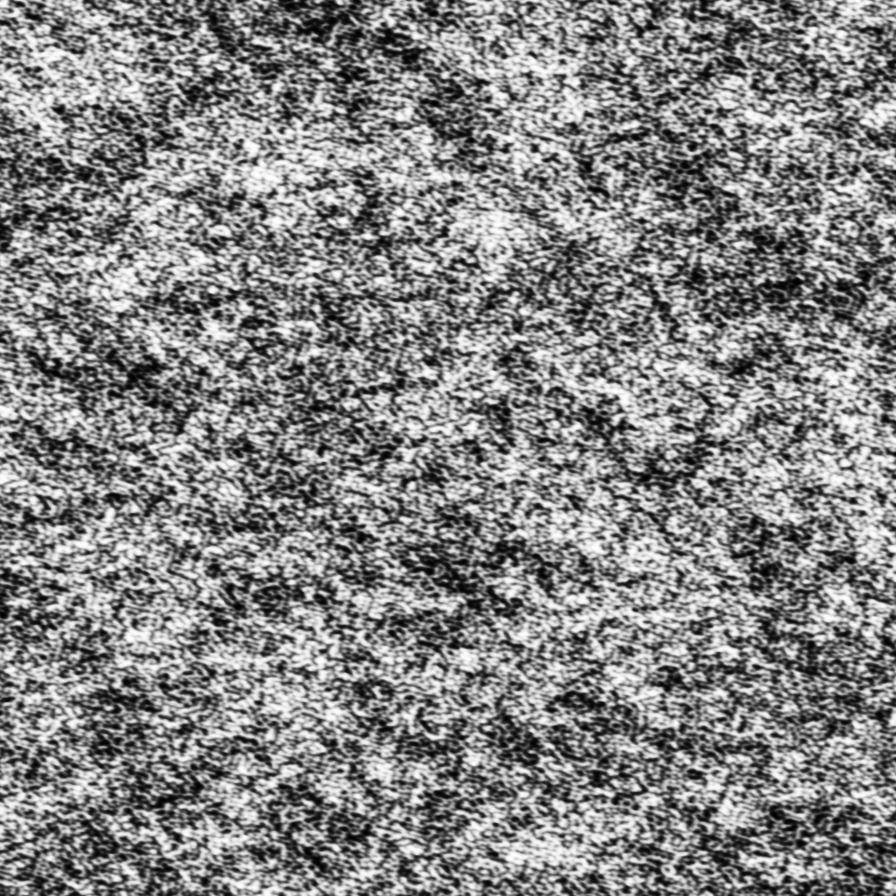
This texture is drawn by a Shadertoy shader. Its source:

```glsl
// Coarse monochrome grain: short, slightly tilted flecks gathered in faint cloudy patches.
// Octaves of gradient noise in a stretched space, weighted towards the fine ones,
// are normalised to unit variance and passed through a soft contrast curve.

#define OCTAVES 6
#define BASE_FREQUENCY 4.0   // cells across the canvas in the broadest octave
#define OCTAVE_GAIN 1.3      // amplitude growth per octave; above 1 favours fine grain
#define STRETCH 1.6          // width of a fleck relative to its height
#define TILT -0.2            // direction of the flecks, in radians
#define CONTRAST 0.67
#define BRIGHTNESS 0.06
#define NOISE_DEVIATION 0.216 // standard deviation of raw gradient noise

const float TAU = 6.2831853;

mat2 rotation(float angle) {
    float c = cos(angle), s = sin(angle);
    return mat2(c, s, -s, c);
}

// Integer hash of a lattice cell, from 0 to 1
float hash(ivec2 cell, int seed) {
    uvec2 u = uvec2(cell);
    uint h = u.x * 1597334u ^ u.y * 3812015u ^ uint(seed) * 2654435u;
    h = (h ^ (h >> 16)) * 73244475u;
    h = (h ^ (h >> 15)) * 73244475u;
    h ^= h >> 16;
    return float(h & 65535u) / 65536.0;
}

// Contribution of one lattice corner: its random gradient along the offset
float cornerSlope(ivec2 cell, vec2 offset, int seed) {
    float angle = TAU * hash(cell, seed);
    return dot(vec2(cos(angle), sin(angle)), offset);
}

// Gradient noise with zero mean and unit variance
float gradientNoise(vec2 p, int seed) {
    ivec2 cell = ivec2(floor(p));
    vec2 f = fract(p);
    vec2 fade = f * f * f * (f * (f * 6.0 - 15.0) + 10.0);
    float bottom = mix(cornerSlope(cell, f, seed),
                       cornerSlope(cell + ivec2(1, 0), f - vec2(1, 0), seed), fade.x);
    float top = mix(cornerSlope(cell + ivec2(0, 1), f - vec2(0, 1), seed),
                    cornerSlope(cell + ivec2(1, 1), f - vec2(1, 1), seed), fade.x);
    return mix(bottom, top, fade.y) / NOISE_DEVIATION;
}

// Sum of octaves, rescaled to unit variance
float grain(vec2 p) {
    mat2 nextOctave = 2.0 * rotation(0.65);
    float sum = 0.0, variance = 0.0, amplitude = 1.0;
    for (int i = 0; i < OCTAVES; i++) {
        sum += amplitude * gradientNoise(p, i + 1);
        variance += amplitude * amplitude;
        amplitude *= OCTAVE_GAIN;
        p = nextOctave * p + 7.31;
    }
    return sum / sqrt(variance);
}

void mainImage(out vec4 fragColor, in vec2 fragCoord) {
    vec2 canvas = fragCoord / iResolution.y;

    // Stretch the space along the tilted direction
    vec2 p = rotation(-TILT) * canvas * vec2(1.0, STRETCH) * BASE_FREQUENCY;

    // Soft clipping keeps the greys evenly spread
    float grey = 0.5 + 0.5 * tanh(CONTRAST * grain(p) + BRIGHTNESS);
    fragColor = vec4(vec3(grey), 1.0);
}
```
